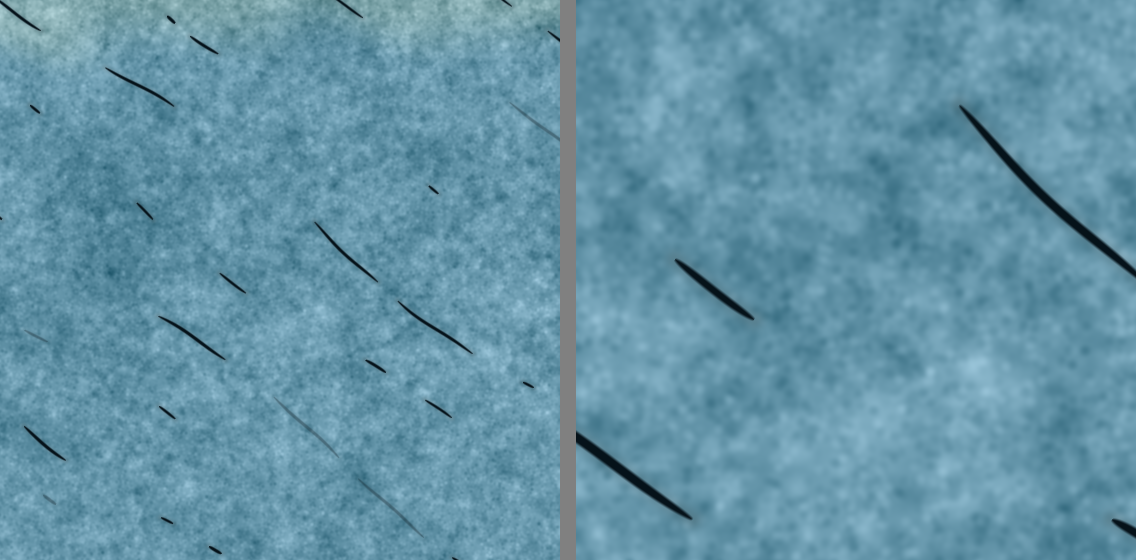
Left, the full canvas; right, a detail of the centre.
A WebGL 2 fragment shader for this texture:

```glsl
#version 300 es
precision highp float;
// Mottled blue wash with sparse, broken dark strokes running down to the right.

#define SHADE vec3(0.32, 0.52, 0.60)
#define LIGHT vec3(0.50, 0.68, 0.76)
#define INK vec3(0.02, 0.07, 0.10)
#define TOP_TINT vec3(0.09, 0.055, -0.005)
#define TONE_MEAN 0.42
#define GRAIN_SCALE 16.0
#define LANE_GAP 0.155
#define DASH_CELL 0.22
#define DASH_CHANCE 0.66
#define DASH_WIDTH 0.0025
#define HALO_SIZE 0.0055

uniform vec2 u_resolution;
out vec4 fragColor;

// Three random values in 0..1 for an integer cell and a seed
vec3 hash3(vec2 cell, int seed) {
    uvec3 v = uvec3(ivec3(ivec2(cell), seed)) * 1664525u + 1013904223u;
    v.x += v.y * v.z; v.y += v.z * v.x; v.z += v.x * v.y;
    v ^= v >> 16u;
    v.x += v.y * v.z; v.y += v.z * v.x; v.z += v.x * v.y;
    return vec3(v >> 8u) / 16777216.0;
}

// Cellular noise: soft light and dark spots around scattered points, unit deviation
float spots(vec2 p, int seed) {
    vec2 cell = floor(p);
    float sum = 0.0;
    for (int y = -1; y <= 1; y++) {
        for (int x = -1; x <= 1; x++) {
            vec2 id = cell + vec2(x, y);
            vec3 h = hash3(id, seed);
            vec2 d = p - id - h.xy;
            float k = max(0.0, 1.0 - dot(d, d));
            sum += (h.z * 2.0 - 1.0) * k * k * k;
        }
    }
    return sum * 2.6;
}

// Layers of spots from broad blots to fine grain
float mottle(vec2 p) {
    const float weight[4] = float[4](0.11, 0.14, 0.16, 0.12);
    mat2 turn = mat2(0.8, 0.6, -0.6, 0.8);
    vec2 q = p * GRAIN_SCALE;
    float sum = 0.0;
    for (int i = 0; i < 4; i++) {
        sum += weight[i] * spots(q, 11 + i);
        q = turn * q * 2.25;
    }
    return sum;
}

// Ink cover (x) and halo cover (y) at a point given along and across the strokes
vec2 strokes(vec2 s, float pixel) {
    vec2 cover = vec2(0.0);
    float soft = 0.0008 + 0.6 * pixel;
    float nearest = floor(s.y / LANE_GAP);
    for (int i = -1; i <= 1; i++) {
        // Wavering centre line of the lane
        float lane = nearest + float(i);
        vec3 h = hash3(vec2(lane, 0.0), 3);
        float middle = (lane + 0.5 + 0.6 * (h.x - 0.5)) * LANE_GAP;
        middle += 0.021 * sin(6.5 * s.x + 6.28 * h.y) + 0.002 * sin(37.0 * s.x + 6.28 * h.z);
        float across = abs(s.y - middle);

        // One dash inside each stretch of the lane
        float along = s.x / DASH_CELL + h.z;
        vec3 r = hash3(vec2(floor(along), lane), 5);
        vec3 r2 = hash3(vec2(floor(along), lane), 6);
        float halfLen = mix(0.010, 0.098, pow(r.x, 2.2));
        float slack = 0.5 * DASH_CELL - halfLen - 0.01;
        float t = (fract(along) - 0.5) * DASH_CELL - slack * (2.0 * r.y - 1.0);
        float present = step(r.z, DASH_CHANCE) * mix(0.3, 1.0, step(0.17, r2.x));

        // Tapered body with a faint smudge around it
        float taper = sqrt(max(0.0, 1.0 - pow(abs(t) / halfLen, 3.0)));
        float width = DASH_WIDTH * mix(0.8, 1.15, r2.y) * taper;
        float body = 1.0 - smoothstep(-soft, soft, across - width);
        body *= smoothstep(0.0, 0.25, taper);
        float beyond = max(0.0, abs(t) - halfLen);
        float halo = exp(-(across * across + beyond * beyond) / (HALO_SIZE * HALO_SIZE));
        cover = max(cover, present * vec2(body, halo));
    }
    return cover;
}

void main() {
    float side = min(u_resolution.x, u_resolution.y);
    vec2 p = gl_FragCoord.xy / side;
    vec2 s = vec2(dot(p, vec2(0.8, -0.6)), dot(p, vec2(0.6, 0.8)));

    // Wash: broad drifts along the strokes plus mottled grain
    float drift = spots(s * vec2(4.0, 9.0), 7);
    float tone = TONE_MEAN + 0.10 * drift + mottle(p);
    vec3 color = mix(SHADE, LIGHT, tone);

    // Pale, greyer band along the top edge
    color += TOP_TINT * smoothstep(0.88, 1.0, p.y + 0.015 * drift);

    // Strokes
    vec2 cover = strokes(s, 1.0 / side);
    color = mix(color, vec3(0.33, 0.43, 0.46), 0.38 * cover.y);
    color = mix(color, INK, cover.x);
    fragColor = vec4(clamp(color, 0.0, 1.0), 1.0);
}
```
